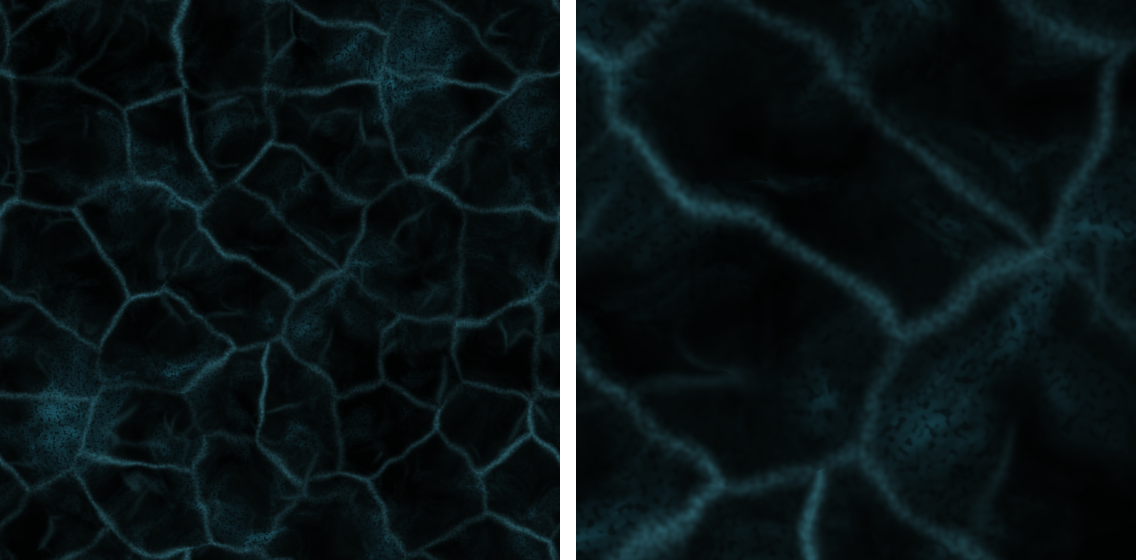
Left: the whole. Right: its middle third, enlarged.
Reproduce this texture procedurally as a three.js fragment shader.

```glsl
// Dark tissue: a net of soft teal veins over speckled, cloudy membrane; tiles on both axes.
varying vec2 vUv;

vec2 hash2(vec2 p) {
  vec3 q = fract(p.xyx * vec3(0.1031, 0.1030, 0.0973));
  q += dot(q, q.yzx + 33.33);
  return fract((q.xx + q.yz) * q.zy);
}

float cornerSlope(vec2 cell, vec2 offset, float period, float seed) {
  float angle = 6.28318 * hash2(mod(cell, period) + seed).x;
  return dot(vec2(cos(angle), sin(angle)), offset);
}

// Gradient noise that wraps after a whole number of cells
float noise(vec2 uv, float period, float seed) {
  vec2 p = uv * period;
  vec2 i = floor(p);
  vec2 f = p - i;
  vec2 w = f * f * f * (f * (f * 6.0 - 15.0) + 10.0);
  vec2 e = vec2(1.0, 0.0);
  float low = mix(cornerSlope(i, f, period, seed),
                  cornerSlope(i + e.xy, f - e.xy, period, seed), w.x);
  float high = mix(cornerSlope(i + e.yx, f - e.yx, period, seed),
                   cornerSlope(i + e.xx, f - e.xx, period, seed), w.x);
  return mix(low, high, w.y);
}

float fbm(vec2 uv, float period, float seed) {
  float sum = 0.0;
  float amplitude = 1.0;
  for (int octave = 0; octave < 5; octave++) {
    sum += amplitude * noise(uv, period, seed);
    amplitude *= 0.62;
    period *= 2.0;
    seed += 17.0;
  }
  return sum;
}

vec2 cellPoint(vec2 cell, float period, float seed) {
  return 0.5 + 0.92 * (hash2(mod(cell, period) + seed) - 0.5);
}

// Soft lines along Voronoi borders; each border gets its own strength
float veinNet(vec2 uv, float period, float width, float faintest, float seed) {
  vec2 p = uv * period;
  vec2 home = floor(p);
  vec2 f = p - home;
  vec2 nearest = vec2(0.0);
  vec2 toNearest = vec2(8.0);
  for (int y = -1; y <= 1; y++) {
    for (int x = -1; x <= 1; x++) {
      vec2 g = vec2(float(x), float(y));
      vec2 r = g + cellPoint(home + g, period, seed) - f;
      if (dot(r, r) < dot(toNearest, toNearest)) {
        toNearest = r;
        nearest = g;
      }
    }
  }
  float net = 0.0;
  vec2 nearestId = mod(home + nearest, period);
  for (int y = -2; y <= 2; y++) {
    for (int x = -2; x <= 2; x++) {
      vec2 g = nearest + vec2(float(x), float(y));
      vec2 r = g + cellPoint(home + g, period, seed) - f;
      vec2 across = r - toNearest;
      if (dot(across, across) > 0.0001) {
        float d = dot(0.5 * (toNearest + r), normalize(across)) / (width * period);
        float strength = mix(faintest, 1.0, hash2(nearestId + mod(home + g, period) + 71.0).x);
        net = max(net, strength * (0.8 * exp(-d * d) + 0.2 * exp(-0.7 * d)));
      }
    }
  }
  return net;
}

void main() {
  // Bends shared by veins and clouds
  vec2 sway = vec2(noise(vUv, 9.0, 3.0), noise(vUv, 9.0, 47.0));
  vec2 wiggle = vec2(noise(vUv, 26.0, 5.0), noise(vUv, 26.0, 59.0));
  vec2 bent = vUv + 0.028 * sway + 0.01 * wiggle;

  // Ragged clouds and streaky wisps, pricked by fine dark specks
  vec2 drift = vUv + 0.07 * sway.yx + 0.014 * wiggle;
  float cloudField = fbm(drift, 5.0, 111.0);
  float cloud = smoothstep(-0.05, 0.95, cloudField);
  float wisps = smoothstep(-0.05, 0.8, fbm(drift + 0.03 * sway, 13.0, 83.0));
  float grain = noise(vUv, 210.0, 7.0) + 0.7 * noise(vUv, 130.0, 29.0);
  float specks = 0.45 + 0.55 * smoothstep(-0.5, 0.0, grain);

  // Main veins that fade along their length
  float fade = 0.86 + 0.7 * noise(vUv, 7.0, 37.0) + 0.5 * noise(vUv, 19.0, 23.0);
  float veins = veinNet(bent, 6.0, 0.0063, 0.22, 13.0);
  veins *= clamp(fade, 0.25, 1.15) + 0.25 * grain;

  // Thin branches that come and go
  float branchMask = smoothstep(-0.1, 0.4, noise(vUv, 11.0, 61.0));
  float branches = 0.5 * branchMask * veinNet(bent + 0.014 * wiggle.yx, 11.0, 0.0055, 0.0, 101.0);

  // Layers from the black ground up
  vec3 color = mix(vec3(0.003, 0.006, 0.006), vec3(0.018, 0.036, 0.038),
                   smoothstep(-0.55, 0.2, cloudField));
  color += vec3(0.045, 0.165, 0.2) * cloud * specks * (0.65 + 0.8 * wisps);
  color += vec3(0.016, 0.046, 0.053) * wisps * specks;
  vec3 veinColor = vec3(0.135, 0.295, 0.33) + 0.15 * color;
  color = mix(color, veinColor, clamp(max(veins, branches), 0.0, 1.0));
  color *= 1.0 + 0.15 * grain;
  gl_FragColor = vec4(color, 1.0);
}
```
